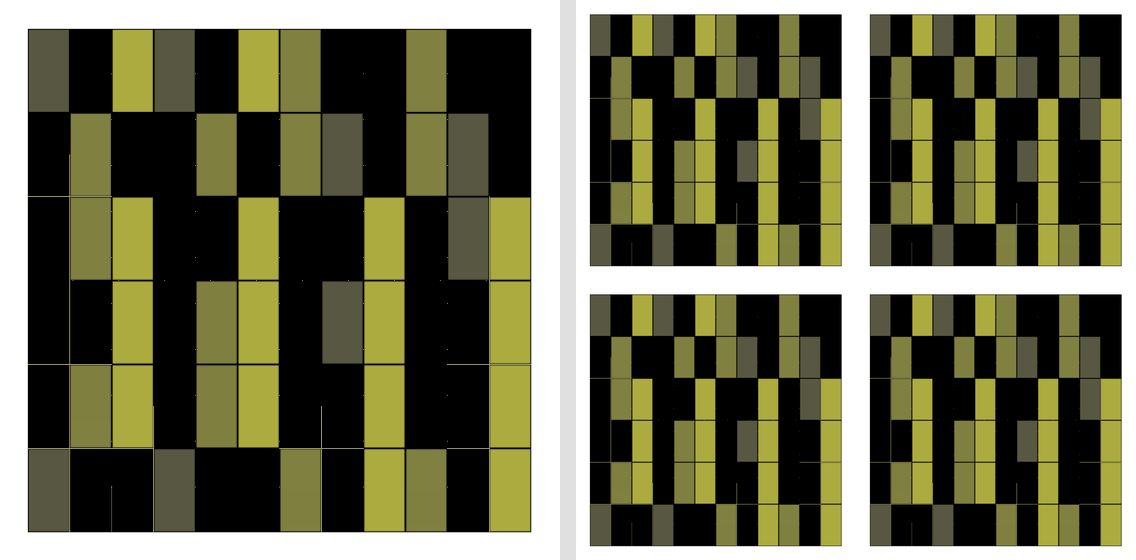
Left, the tile; right, the same tile 2 across and 2 down.
A WebGL 2 fragment shader for this pattern:

```glsl
#version 300 es
precision highp float;
// A black panel of 12 by 6 upright tiles in three olive tones on a white margin.
// Each row lights every third column plus one extra pair three columns apart;
// hairline seams and evenly spaced specks lie in the gaps between the tiles.

uniform vec2 u_resolution;
out vec4 fragColor;

const vec3 WHITE = vec3(1.0);
const vec3 BLACK = vec3(0.0);
const vec3 BRIGHT = vec3(0.67, 0.67, 0.25);
const vec3 OLIVE = vec3(0.50, 0.50, 0.25);
const vec3 GREY = vec3(0.345, 0.345, 0.26);
const vec3 SEAM = vec3(0.85, 0.85, 0.55);

const vec2 CELLS = vec2(12.0, 6.0);
const vec2 PANEL_MIN = vec2(0.0497, 0.0495);
const float PANEL_SIZE = 0.899;
const float TILE_INSET = 0.0016;
const float SEAM_HALF = 0.0006;
const float SPECK_START = 0.1302;
const float SPECK_STEP = 0.082;

// Rows from the bottom: lit column class (mod 3) and first column of the pair.
const int ROW_CLASS[6] = int[6](0, 2, 2, 2, 1, 0);
const int ROW_PAIR[6] = int[6](8, 1, 4, 10, 6, 2);

// Exact coverage of a pixel by the box from lo to hi.
float boxCoverage(vec2 p, vec2 lo, vec2 hi, vec2 pixel) {
  vec2 overlap = min(hi, p + 0.5 * pixel) - max(lo, p - 0.5 * pixel);
  vec2 part = clamp(overlap / pixel, 0.0, 1.0);
  return part.x * part.y;
}

// Position of a grid node on the canvas.
vec2 gridPoint(vec2 node) {
  return PANEL_MIN + PANEL_SIZE * node / CELLS;
}

// Thin line between two grid nodes.
float seam(vec2 p, vec2 from, vec2 to, vec2 pixel) {
  return boxCoverage(p, gridPoint(from) - SEAM_HALF, gridPoint(to) + SEAM_HALF, pixel);
}

float verticalSeam(vec2 p, float column, float top, vec2 pixel) {
  return seam(p, vec2(column, 0.0), vec2(column, top), pixel);
}

float horizontalSeam(vec2 p, float row, float left, float right, vec2 pixel) {
  return seam(p, vec2(left, row), vec2(right, row), pixel);
}

// Small square at the speck position nearest along one axis.
float speck(float along, float across, vec2 pixel) {
  float index = clamp(round((along - SPECK_START) / SPECK_STEP), 0.0, 9.0);
  vec2 offset = vec2(along - SPECK_START - index * SPECK_STEP, across);
  return boxCoverage(offset, vec2(-SEAM_HALF), vec2(SEAM_HALF), pixel);
}

bool isLit(int column, int row) {
  int pairStart = ROW_PAIR[row];
  return column % 3 == ROW_CLASS[row] || column == pairStart
      || column == (pairStart + 3) % 12;
}

// Every third column is bright; grey and olive swap at the middle.
vec3 columnColor(int column) {
  int kind = column % 3;
  if (kind == 2) return BRIGHT;
  return (kind == 0) == (column < 6) ? GREY : OLIVE;
}

float seams(vec2 p, vec2 pixel) {
  float line = verticalSeam(p, 1.0, 4.5, pixel);
  line = max(line, verticalSeam(p, 11.0, 4.0, pixel));
  line = max(line, 0.5 * verticalSeam(p, 2.0, 0.55, pixel));
  for (float column = 3.0; column < 8.0; column += 4.0) {
    line = max(line, verticalSeam(p, column, 1.5, pixel));
  }
  line = max(line, horizontalSeam(p, 1.0, 0.0, 3.0, pixel));
  line = max(line, horizontalSeam(p, 1.0, 6.0, 8.0, pixel));
  line = max(line, horizontalSeam(p, 1.0, 10.0, 11.0, pixel));
  line = max(line, horizontalSeam(p, 2.0, 0.0, 2.0, pixel));
  line = max(line, horizontalSeam(p, 2.0, 10.0, 12.0, pixel));
  return max(line, horizontalSeam(p, 4.0, 0.0, 2.0, pixel));
}

float specks(vec2 p, vec2 pixel) {
  float dots = speck(p.x, p.y - gridPoint(vec2(0.0, 3.0)).y, pixel);
  for (float column = 2.0; column < 11.0; column += 2.0) {
    float across = p.x - gridPoint(vec2(column, 0.0)).x;
    dots = max(dots, speck(p.y, across, pixel.yx));
  }
  return dots;
}

void main() {
  vec2 pixel = 1.0 / u_resolution;
  vec2 p = gl_FragCoord.xy * pixel;

  // Panel
  vec3 color = mix(WHITE, BLACK, boxCoverage(p, PANEL_MIN, PANEL_MIN + PANEL_SIZE, pixel));

  // Tiles
  vec2 cell = clamp(floor((p - PANEL_MIN) / PANEL_SIZE * CELLS), vec2(0.0), CELLS - 1.0);
  if (isLit(int(cell.x), int(cell.y))) {
    vec2 lo = gridPoint(cell) + TILE_INSET;
    vec2 hi = gridPoint(cell + 1.0) - TILE_INSET;
    color = mix(color, columnColor(int(cell.x)), boxCoverage(p, lo, hi, pixel));
  }

  // Seams and specks
  color = mix(color, SEAM, seams(p, pixel));
  color = mix(color, WHITE, specks(p, pixel));
  fragColor = vec4(color, 1.0);
}
```
